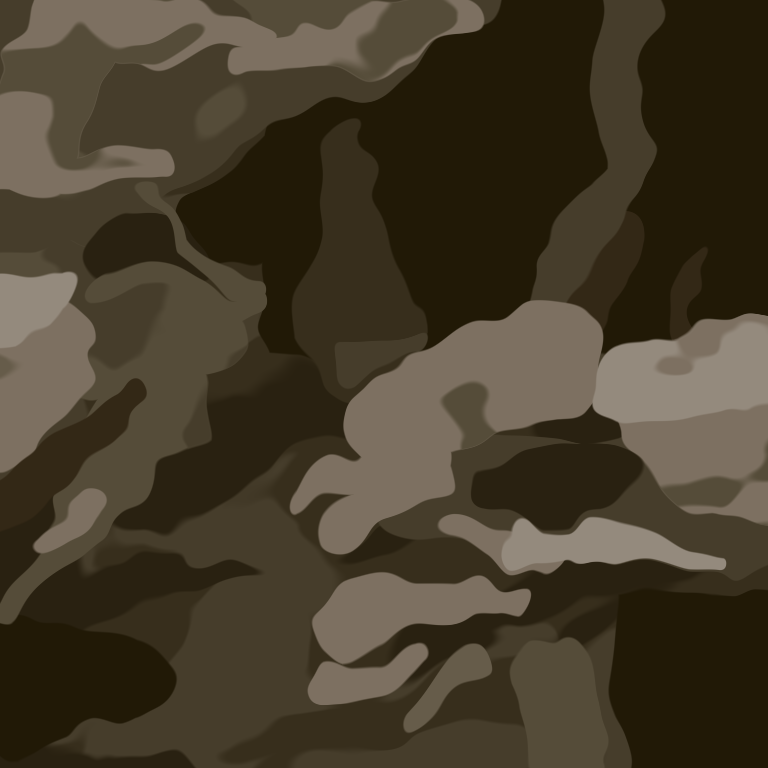
This pattern is drawn by a Shadertoy shader. Its source:

```glsl
// Flat-toned camouflage landscape: ragged rocks, foliage and a trunk against a black hollow.
const vec3 BLACK = vec3(.128, .098, .025);
const vec3 DARK = vec3(.16, .128, .065);
const vec3 BARK = vec3(.2, .155, .085);
const vec3 UMBER = vec3(.215, .18, .11);
const vec3 OLIVE = vec3(.275, .24, .17);
const vec3 MOSS = vec3(.335, .3, .225);
const vec3 STONE = vec3(.4, .36, .29);
const vec3 LIGHT = vec3(.49, .44, .38);
const vec3 PALE = vec3(.58, .54, .49);

float hash(vec2 p) {
  vec3 q = fract(vec3(p.xyx) * .1031);
  q += dot(q, q.yzx + 33.33);
  return fract((q.x + q.y) * q.z);
}

float valueNoise(vec2 p) {
  vec2 i = floor(p), f = fract(p);
  f = f * f * (3. - 2. * f);
  return mix(mix(hash(i), hash(i + vec2(1, 0)), f.x),
             mix(hash(i + vec2(0, 1)), hash(i + 1.), f.x), f.y);
}

// Bends the plane so that plain shapes get ragged outlines.
vec2 ragged(vec2 p, float freq, float amount) {
  vec2 n = vec2(valueNoise(p * freq + 17.), valueNoise(p * freq + 71.));
  return p + amount * (n - .5);
}

// Signed distance to a stroke between two ends, tapered from r.x to r.y.
float limb(vec2 p, vec4 ends, vec2 r) {
  vec2 ab = ends.zw - ends.xy, ap = p - ends.xy;
  float h = clamp(dot(ap, ab) / dot(ab, ab), 0., 1.);
  return length(ap - ab * h) - mix(r.x, r.y, h);
}

float block(vec2 p, vec2 center, vec2 extent) {
  vec2 d = abs(p - center) - extent;
  return length(max(d, 0.)) + min(max(d.x, d.y), 0.);
}

// Rough distance to scattered blotches, stretched along a rising slope.
float blotch(vec2 p, vec2 freq, float level, float seed) {
  vec2 q = vec2(p.x, p.y - .25 * p.x) * freq + seed;
  return (level - .75 * valueNoise(q) - .25 * valueNoise(q * 2.1)) / freq.y;
}

void paint(inout vec3 col, vec3 ink, float d, float soft) {
  col = mix(ink, col, smoothstep(-soft, soft, d));
}

void ground(inout vec3 col, vec2 p, float s) {
  paint(col, OLIVE, blotch(p, vec2(6, 14), .6, 3.), s);
  paint(col, DARK, blotch(p, vec2(5, 12), .64, 29.), s);
  paint(col, BLACK, limb(p, vec4(.02, .12, .17, .11), vec2(.09, .04)), s);
  float slope = min(limb(p, vec4(.06, .58, .27, .56), vec2(.11, .06)),
                    limb(p, vec4(.2, .48, .02, .2), vec2(.08, .01)));
  paint(col, MOSS, slope, s);
  paint(col, OLIVE, max(slope, blotch(p, vec2(7, 11), .58, 8.)), s);
}

// Black gap with a conifer and a leaning trunk.
void hollow(inout vec3 col, vec2 p, float s) {
  float gap = min(block(p, vec2(.72, .82), vec2(.37, .29)),
                  limb(p, vec4(.27, .7, .5, .8), vec2(.05, .1)));
  paint(col, BLACK, gap, s);
  paint(col, UMBER, limb(p, vec4(.46, .82, .48, .56), vec2(.016, .085)), s);
  paint(col, OLIVE, limb(p, vec4(.46, .53, .55, .55), vec2(.03, .02)), s);
  paint(col, BARK, limb(p, vec4(.79, .68, .75, .58), vec2(.03, .045)), s);
  float trunk = min(limb(p, vec4(.81, 1.03, .8, .8), vec2(.034, .032)),
                    limb(p, vec4(.8, .8, .71, .58), vec2(.032, .022)));
  paint(col, OLIVE, trunk, s);
  paint(col, BARK, limb(p, vec4(.91, .67, .89, .56), vec2(.01, .02)), s);
}

void canopy(inout vec3 col, vec2 p, float s) {
  float crown = min(limb(p, vec4(0, .82, .6, 1.02), vec2(.16, .06)),
                    limb(p, vec4(0, .96, .4, 1), vec2(.12, .1)));
  paint(col, OLIVE, crown, s);
  paint(col, MOSS, max(crown + .025, blotch(p, vec2(5, 9), .42, 12.)), s);
  float lit = min(limb(p, vec4(0, .77, .19, .8), vec2(.03, .025)),
                  limb(p, vec4(.1, .98, .04, .8), vec2(.06)));
  lit = min(lit, limb(p, vec4(.12, .97, .32, .94), vec2(.05, .02)));
  lit = min(lit, limb(p, vec4(.3, .9, .6, .98), vec2(.02, .035)));
  paint(col, LIGHT, lit, s);
  paint(col, MOSS, max(lit, blotch(p, vec2(9, 17), .7, 41.)), s);
}

// Cave, vine, rock and fallen branch.
void leftBank(inout vec3 col, vec2 p, float s) {
  paint(col, DARK, limb(p, vec4(.14, .67, .25, .65), vec2(.04, .03)), s);
  float vine = min(limb(p, vec4(.17, .75, .24, .66), vec2(.012, .01)),
                   limb(p, vec4(.24, .66, .34, .63), vec2(.01, .014)));
  paint(col, MOSS, min(vine, limb(p, vec4(.34, .61, .14, .62), vec2(.017, .014))), s);
  float rock = limb(p, vec4(0, .46, .07, .56), vec2(.07, .06));
  paint(col, LIGHT, rock, s);
  paint(col, STONE, max(rock, blotch(p, vec2(11, 14), .66, 5.)), s);
  paint(col, PALE, limb(p, vec4(0, .58, .09, .62), vec2(.055, .02)), s);
  paint(col, BARK, limb(p, vec4(0, .34, .18, .48), vec2(.03, .025)), s);
  paint(col, LIGHT, limb(p, vec4(.05, .29, .11, .34), vec2(.015, .018)), s);
}

void rocks(inout vec3 col, vec2 p, float s) {
  paint(col, OLIVE, limb(p, vec4(.56, .36, .98, .3), vec2(.08, .06)), s);
  float rock = min(limb(p, vec4(.5, .44, .71, .52), vec2(.055, .08)),
                   limb(p, vec4(.53, .4, .39, .35), vec2(.05, .008)));
  rock = min(rock, limb(p, vec4(.44, .31, .55, .38), vec2(.025, .03)));
  rock = min(rock, limb(p, vec4(.9, .42, 1.02, .43), vec2(.09, .12)));
  paint(col, LIGHT, rock, s);
  paint(col, MOSS, max(rock, blotch(p, vec2(8, 15), .7, 23.)), s);
  float cap = limb(p, vec4(.83, .49, 1, .54), vec2(.05, .055));
  paint(col, PALE, cap, s);
  paint(col, LIGHT, max(cap, blotch(p, vec2(8, 16), .66, 57.)), s);
  paint(col, DARK, limb(p, vec4(.62, .35, .78, .36), vec2(.02, .045)), s);
}

void foreground(inout vec3 col, vec2 p, float s) {
  paint(col, MOSS, limb(p, vec4(.73, .1, .73, 0), vec2(.07, .055)), s);
  paint(col, BLACK, block(p, vec2(.93, .08), vec2(.11, .13)), s);
  float shelf = min(limb(p, vec4(.45, .2, .68, .215), vec2(.045, .015)),
                    limb(p, vec4(.42, .13, .55, .14), vec2(.025, .01)));
  shelf = min(shelf, limb(p, vec4(.57, .295, .7, .27), vec2(.014, .02)));
  paint(col, LIGHT, shelf, s);
  paint(col, STONE, limb(p, vec4(.54, .06, .61, .12), vec2(.018, .02)), s);
  paint(col, PALE, limb(p, vec4(.67, .295, .93, .262), vec2(.03, .012)), s);
}

void mainImage(out vec4 fragColor, in vec2 fragCoord) {
  vec2 uv = fragCoord / iResolution.xy;
  float soft = max(.0015, .8 / iResolution.y);
  vec2 p = ragged(ragged(uv, 10., .05), 26., .024);
  vec3 col = UMBER;
  ground(col, p, soft);
  hollow(col, p, soft);
  canopy(col, p, soft);
  leftBank(col, p, soft);
  rocks(col, p, soft);
  foreground(col, p, soft);
  fragColor = vec4(col, 1);
}
```
